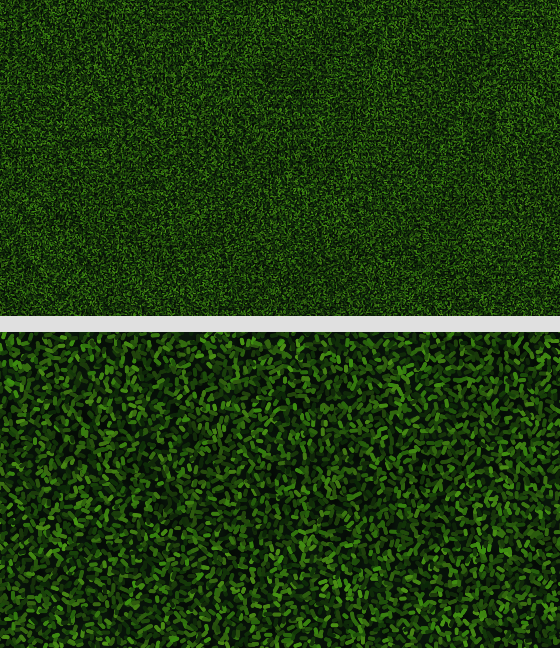
Top: the whole. Bottom: its middle third, enlarged.
A Shadertoy shader for this texture:

```glsl
#define BLADE_ROWS 150.0
#define BLADE_HALF_LENGTH 0.45
#define BLADE_RADIUS 0.32
#define TONE_CURVE 1.35
#define PATCH_SCALE vec2(9.0, 17.0)
#define PATCH_STRENGTH 0.26
#define SOIL_COLOR vec3(0.025, 0.062, 0.030)
#define SHADE_COLOR vec3(0.050, 0.145, 0.030)
#define LIT_COLOR vec3(0.270, 0.560, 0.070)
#define DRY_TINT vec3(0.060, 0.000, 0.020)

float hash(vec2 p) {
    return fract(sin(dot(p, vec2(127.1, 311.7))) * 43758.5453);
}

float valueNoise(vec2 p) {
    vec2 cell = floor(p);
    vec2 f = fract(p);
    f = f * f * (3.0 - 2.0 * f);
    float low = mix(hash(cell), hash(cell + vec2(1.0, 0.0)), f.x);
    float high = mix(hash(cell + vec2(0.0, 1.0)), hash(cell + vec2(1.0)), f.x);
    return mix(low, high, f.y);
}

// Distance to a short rounded blade centred on the origin
float bladeDistance(vec2 p, float angle, float halfLength) {
    vec2 direction = vec2(cos(angle), sin(angle));
    float along = clamp(dot(p, direction), -halfLength, halfLength);
    return length(p - along * direction) - BLADE_RADIUS;
}

vec3 bladeColor(vec2 id) {
    float tone = pow(hash(id + 41.3), TONE_CURVE);
    float dryness = hash(id + 67.9) - 0.5;
    return mix(SHADE_COLOR, LIT_COLOR, tone) + DRY_TINT * dryness * (0.4 + tone);
}

// Overlapping blades, one scattered in each grid cell
vec3 grass(vec2 p, float edge) {
    vec2 cell = floor(p);
    vec3 color = SOIL_COLOR * (0.6 + 0.8 * valueNoise(p * 0.6));
    for (int y = -1; y <= 1; y++) {
        for (int x = -1; x <= 1; x++) {
            vec2 id = cell + vec2(x, y);
            vec2 center = id + vec2(hash(id + 3.7), hash(id + 19.1));
            float angle = 3.14159 * hash(id + 29.5);
            float halfLength = BLADE_HALF_LENGTH * mix(0.5, 1.0, hash(id + 53.2));
            float d = bladeDistance(p - center, angle, halfLength);
            float cover = 1.0 - smoothstep(-0.5 * edge, 0.5 * edge, d);
            color = mix(color, bladeColor(id), cover);
        }
    }
    return color;
}

void mainImage(out vec4 fragColor, in vec2 fragCoord) {
    vec2 uv = fragCoord / iResolution.y;
    float edge = BLADE_ROWS / iResolution.y;
    vec3 color = grass(uv * BLADE_ROWS, edge);

    // Faint, wide patches of thinner and thicker turf
    float turf = 0.6 * valueNoise(uv * PATCH_SCALE) + 0.4 * valueNoise(uv * PATCH_SCALE * 2.3 + 7.0);
    color *= 1.0 + PATCH_STRENGTH * (turf - 0.5);

    fragColor = vec4(clamp(color, 0.0, 1.0), 1.0);
}
```
